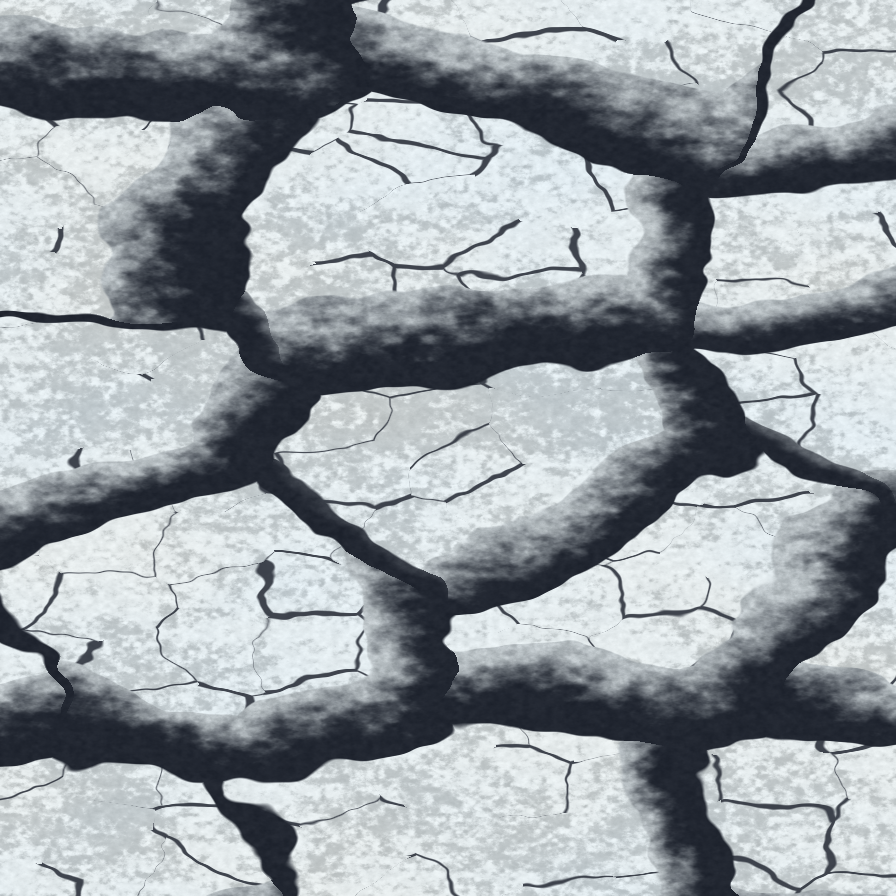
This texture is drawn by a WebGL 2 fragment shader. Its source:

```glsl
#version 300 es
precision highp float;
// Dry mud plates seen at a slant: pale cracked tops, rough walls and dark gaps.
// Cellular noise forms the plates; each edge is eroded by an amount set by its
// facing, which exposes the lower right walls. Finer cells draw the cracks.
uniform vec2 u_resolution;
out vec4 fragColor;

#define PLATE_COUNT vec2(2.3, 4.2)
#define CRACK_SCALE 3.6
#define JITTER 0.78
#define GAP_WIDE 0.33
#define GAP_NARROW 0.02
#define EDGE_WARP 0.34
#define CRACK_WARP 0.6
#define CRACK_WIDTH 0.036
#define WALL_FACING vec2(0.54, -0.84)

const vec3 DARK = vec3(0.13, 0.15, 0.19);
const vec3 WALL = vec3(0.72, 0.75, 0.765);
const vec3 DUST = vec3(0.76, 0.79, 0.80);
const vec3 PALE = vec3(0.89, 0.92, 0.93);

vec2 hash2(vec2 p) {
  vec3 a = fract(p.xyx * vec3(0.1031, 0.1030, 0.0973));
  a += dot(a, a.yzx + 33.33);
  return fract((a.xx + a.yz) * a.zy);
}

float valueNoise(vec2 p) {
  vec2 i = floor(p), f = fract(p);
  f = f * f * (3.0 - 2.0 * f);
  float low = mix(hash2(i).x, hash2(i + vec2(1, 0)).x, f.x);
  float high = mix(hash2(i + vec2(0, 1)).x, hash2(i + vec2(1, 1)).x, f.x);
  return mix(low, high, f.y);
}

float fbm(vec2 p) {
  float sum = 0.0, amp = 0.53;
  for (int i = 0; i < 4; i++) {
    sum += amp * valueNoise(p);
    p = mat2(1.6, 1.2, -1.2, 1.6) * p + 7.3;
    amp *= 0.5;
  }
  return sum;
}

vec2 warp(vec2 p) {
  return vec2(fbm(p), fbm(p + 31.7)) - 0.5;
}

vec2 site(vec2 cell) {
  return cell + 0.5 + JITTER * (hash2(cell + 50.0) - 0.5);
}

vec2 nearestCell(vec2 p) {
  vec2 best = floor(p);
  float bestDist = 9.0;
  for (int k = 0; k < 9; k++) {
    vec2 cell = floor(p) + vec2(k % 3 - 1, k / 3 - 1);
    vec2 r = site(cell) - p;
    if (dot(r, r) < bestDist) { bestDist = dot(r, r); best = cell; }
  }
  return best;
}

// x: distance inside the plate top, y: height on the wall, z: wall width
vec3 plate(vec2 p) {
  vec2 home = nearestCell(p), a = site(home);
  vec3 result = vec3(9.0, 9.0, 0.0);
  for (int k = 0; k < 25; k++) {
    if (k == 12) continue;
    vec2 cell = home + vec2(k % 5 - 2, k / 5 - 2), b = site(cell);
    vec2 normal = normalize(b - a);
    float d = dot(0.5 * (a + b) - p, normal);
    float chance = hash2(home + cell + 90.0).x;
    float wide = GAP_WIDE * mix(0.6, 1.1, chance) * (chance < 0.14 ? 0.1 : 1.0);
    float facing = smoothstep(-0.2, 0.7, dot(normal, WALL_FACING));
    float width = mix(GAP_NARROW, max(wide, GAP_NARROW), facing);
    result.x = min(result.x, d - width);
    if (d / width < result.y) result.yz = vec2(d / width, width);
  }
  return result;
}

// Signed distance to the cracks; some cell edges stay closed
float crack(vec2 p, float swell) {
  vec2 home = nearestCell(p), a = site(home);
  float dist = 9.0;
  for (int k = 0; k < 25; k++) {
    if (k == 12) continue;
    vec2 cell = home + vec2(k % 5 - 2, k / 5 - 2), b = site(cell);
    float d = dot(0.5 * (a + b) - p, normalize(b - a));
    float width = mix(-0.042, CRACK_WIDTH, hash2(home + cell + 140.0).y);
    dist = min(dist, d - width - swell);
  }
  return dist;
}

void main() {
  vec2 uv = gl_FragCoord.xy / u_resolution.y;
  vec2 q = uv * PLATE_COUNT + vec2(3.2, 5.4);
  float pixel = PLATE_COUNT.y / u_resolution.y;
  float grain = fbm(uv * vec2(48.0, 95.0));
  float speckle = fbm(uv * vec2(150.0, 210.0));
  float patches = fbm(q * 2.6 + 11.0);

  // Walls fade from a dusty rim into the gap
  vec3 shape = plate(q + EDGE_WARP * warp(q * 2.2));
  float height = shape.y + 0.5 * (patches - 0.5) + 0.6 * (grain - 0.5);
  float lit = smoothstep(0.28, 1.02, height) * smoothstep(0.04, 0.16, shape.z);
  vec3 wall = mix(DARK, WALL, lit) + (speckle - 0.5) * mix(0.06, 0.26, lit);

  // Pale tops with dust, faint tints and fine cracks
  float dust = patches + 0.9 * (grain - 0.5) + 0.7 * (speckle - 0.5);
  vec3 top = mix(DUST, PALE, smoothstep(0.2, 0.62, dust));
  top += vec3(0.03, 0.0, -0.03) * (fbm(q * 1.7 + 60.0) - 0.5);
  top += 0.12 * (speckle - 0.5);
  vec2 c = q * CRACK_SCALE;
  float open = crack(c + CRACK_WARP * warp(c * 1.1), 0.03 * (patches - 0.5));
  float soft = 0.75 * pixel * CRACK_SCALE;
  top = mix(top, DARK + 0.06, 0.92 * (1.0 - smoothstep(-soft, soft, open)));

  vec3 color = mix(wall, top, smoothstep(-pixel, pixel, shape.x));
  fragColor = vec4(clamp(color, 0.0, 1.0), 1.0);
}
```
